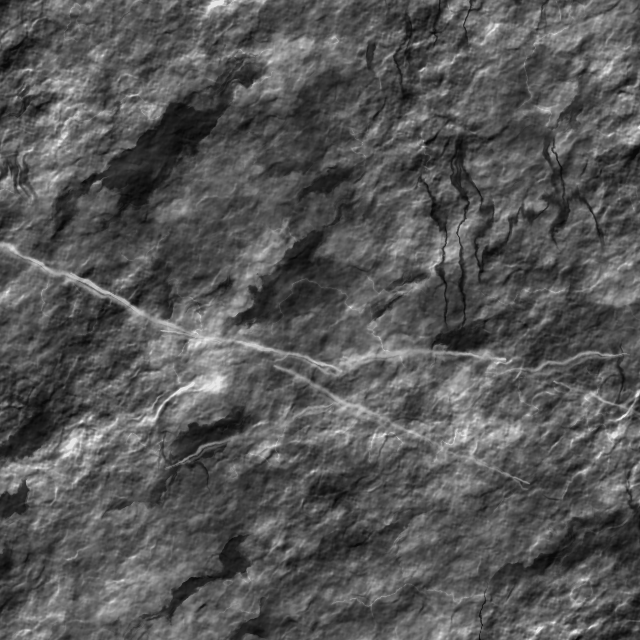
Write a WebGL 1 fragment shader that draws this texture.

```glsl
precision highp float;
// Rough grey rock face with chipped facets, dark clefts and pale mineral veins.
uniform vec2 u_resolution;

vec2 hash2(vec2 p) {
  vec3 q = fract(p.xyx * vec3(0.1031, 0.1030, 0.0973));
  q += dot(q, q.yzx + 33.33);
  return fract((q.xx + q.yz) * q.zy);
}

// Value noise in -1..1
float noise(vec2 p) {
  vec2 i = floor(p), f = fract(p);
  f = f * f * f * (f * (f * 6.0 - 15.0) + 10.0);
  float low = mix(hash2(i).x, hash2(i + vec2(1, 0)).x, f.x);
  float high = mix(hash2(i + vec2(0, 1)).x, hash2(i + vec2(1, 1)).x, f.x);
  return 2.0 * mix(low, high, f.y) - 1.0;
}

float fbm(vec2 p) {
  float sum = 0.0, amp = 0.5;
  for (int i = 0; i < 5; i++) {
    sum += amp * noise(p);
    p = mat2(1.6, 1.2, -1.2, 1.6) * p + 17.3;
    amp *= 0.5;
  }
  return sum;
}

vec2 fbm2(vec2 p) {
  return vec2(fbm(p), fbm(p + 43.7));
}

// Tilted planes with narrow joints, one per scattered cell
float facets(vec2 p) {
  vec2 cell = floor(p);
  float sum = 0.0, total = 0.0001;
  for (int y = -1; y <= 1; y++) {
    for (int x = -1; x <= 1; x++) {
      vec2 id = cell + vec2(x, y);
      vec2 d = p - id - hash2(id);
      float weight = exp(-35.0 * dot(d, d));
      sum += weight * dot(d, 2.0 * hash2(id + 71.0) - 1.0);
      total += weight;
    }
  }
  return sum / total;
}

// Coordinates along and across the diagonal grain
vec2 grain(vec2 p) {
  return vec2(dot(p, vec2(0.79, 0.61)), dot(p, vec2(-0.61, 0.79)));
}

float height(vec2 p) {
  vec2 g = grain(p) + 0.016 * fbm2(p * 20.0);
  float chips = 0.2 * facets(g * vec2(8.0, 12.0) + 30.0) + 0.12 * facets(g * vec2(21.0, 29.0));
  return 0.65 * fbm(g * vec2(6.0, 8.5) + 20.0) + 0.45 * fbm(p * 14.0 + 60.0) + chips;
}

// Thin streak from a to b, narrowing towards both ends
float vein(vec2 p, vec2 a, vec2 b, float width) {
  vec2 ab = b - a;
  float t = clamp(dot(p - a, ab) / dot(ab, ab), 0.0, 1.0);
  float d = length(p - a - ab * t);
  float w = width * (0.4 + 2.2 * t * (1.0 - t));
  return exp(-d * d / (w * w));
}

float veins(vec2 p) {
  float pale = vein(p, vec2(-0.06, 0.63), vec2(0.18, 0.54), 0.0045);
  pale = max(pale, vein(p, vec2(0.11, 0.57), vec2(0.34, 0.462), 0.005));
  pale = max(pale, vein(p, vec2(0.26, 0.485), vec2(0.53, 0.43), 0.0045));
  pale = max(pale, 0.9 * vein(p, vec2(0.53, 0.447), vec2(0.79, 0.437), 0.0045));
  pale = max(pale, 0.5 * vein(p, vec2(0.76, 0.41), vec2(0.98, 0.455), 0.0035));
  pale = max(pale, 0.8 * vein(p, vec2(0.43, 0.425), vec2(0.59, 0.355), 0.0055));
  pale = max(pale, 0.5 * vein(p, vec2(0.55, 0.37), vec2(0.82, 0.25), 0.0035));
  pale = max(pale, 0.55 * vein(p, vec2(0.26, 0.265), vec2(0.52, 0.375), 0.0035));
  return max(pale, 0.6 * vein(p, vec2(0.87, 0.405), vec2(1.03, 0.35), 0.0035));
}

void main() {
  vec2 p = gl_FragCoord.xy / min(u_resolution.x, u_resolution.y);
  vec2 ragged = 0.02 * fbm2(p * 22.0 + 8.0);
  vec2 g = grain(p) + 0.5 * ragged;

  // Relief lit from the upper left, over mottling and grit
  float h = height(p);
  float slope = h - height(p + vec2(-0.0017, 0.0026));
  float roughness = 1.0 + 0.4 * noise(p * 6.0 + 5.0);
  float tone = 0.315 + 3.2 * roughness * slope;
  tone += 0.23 * fbm(g * vec2(4.0, 6.0) + 50.0) + 0.08 * h;
  tone += 0.045 * noise(g * vec2(60.0, 95.0)) + 0.04 * noise(p * 125.0);
  tone += 0.13 * smoothstep(0.15, 0.35, fbm(g * vec2(10.0, 19.0) + 90.0));

  // Faint short wisps of mineral
  float wisp = exp(-35.0 * abs(fbm((p + ragged) * 8.0 + 35.0)));
  tone += 0.16 * wisp * smoothstep(-0.1, 0.5, noise(p * 13.0 + 6.0));
  tone += 0.8 * (tone - 0.32) * (tone - 0.32);

  // Shadowed clefts along the grain, and steep cracks mostly on the right
  float cleft = smoothstep(0.22, 0.4, fbm((g + ragged) * vec2(6.0, 17.0) + 9.0));
  cleft *= smoothstep(-0.1, 0.4, noise(p * 6.0 + 12.0));
  float gap = abs(fbm((p + ragged) * vec2(10.0, 2.4) + 63.0));
  float steep = 1.0 - smoothstep(0.0, 0.07, gap);
  steep *= smoothstep(0.0, 0.4, noise(p * 7.0 + 31.0) + 0.7 * p.x - 0.5);
  tone = mix(tone, 0.08 + slope, 0.85 * max(cleft, steep));

  // Pale veins in two strands, bent and broken by noise
  vec2 bend = 0.018 * fbm2(p * 8.0) + 0.006 * fbm2(p * 40.0);
  vec2 split = 0.016 * fbm2(p * 11.0 + 77.0) + vec2(0.0, 0.003);
  float pale = max(veins(p + bend), 0.55 * veins(p + bend + split));
  pale *= 0.95 + 0.5 * noise(p * 34.0 + 3.0);
  tone = mix(tone, 0.74 + 1.5 * slope, clamp(pale, 0.0, 1.0));

  gl_FragColor = vec4(vec3(clamp(tone, 0.04, 0.9)), 1.0);
}
```
